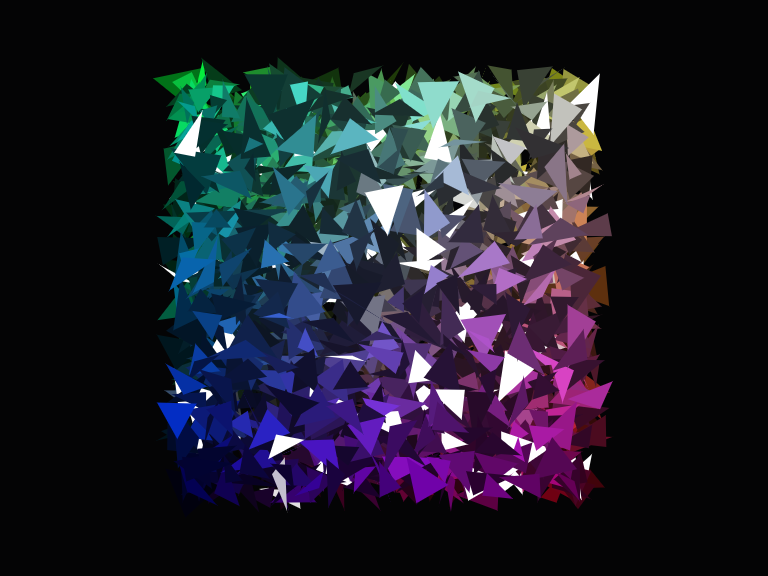
Reproduce this background procedurally as a WebGL 2 fragment shader.

```glsl
#version 300 es
precision highp float;

uniform vec2 u_resolution;
out vec4 fragColor;

#define LAYERS 15
#define HALF_SIDE 0.350
#define CELL 0.062
#define REACH 0.061
#define BACKDROP vec3(0.016, 0.017, 0.018)
#define FRONT_BLUE 0.90
#define BACK_BLUE 0.15
#define DIM_LIGHT 0.20
#define FULL_LIGHT 0.95
#define GLINT_SHARE 0.065

const float TAU = 6.2831853;

// Three independent random values per seed
vec3 hash3(vec3 seed) {
    seed = fract(seed * vec3(0.1031, 0.1030, 0.0973));
    seed += dot(seed, seed.yxz + 33.33);
    return fract((seed.xxy + seed.yxx) * seed.zyx);
}

vec2 polar(float angle, float radius) {
    return radius * vec2(cos(angle), sin(angle));
}

float cross2(vec2 a, vec2 b) {
    return a.x * b.y - a.y * b.x;
}

// Signed distance to the line a-b, positive on its right
float edgeDistance(vec2 p, vec2 a, vec2 b) {
    vec2 along = normalize(b - a);
    return cross2(p - a, along);
}

float triangleDistance(vec2 p, vec2 a, vec2 b, vec2 c) {
    float winding = sign(cross2(b - a, c - a));
    vec3 d = winding * vec3(edgeDistance(p, a, b), edgeDistance(p, b, c), edgeDistance(p, c, a));
    return max(d.x, max(d.y, d.z));
}

// Irregular shard around the origin, from sharp slivers to broad faces
float shardDistance(vec2 p, vec3 seed) {
    vec3 turn = hash3(seed + 17.0);
    vec3 radius = REACH * mix(vec3(0.22), vec3(1.0), hash3(seed + 41.0));
    float start = turn.x * TAU;
    vec2 a = polar(start, radius.x);
    vec2 b = polar(start + mix(0.9, 2.9, turn.y), radius.y);
    vec2 c = polar(start - mix(0.9, 2.9, turn.z), radius.z);
    return triangleDistance(p, a, b, c);
}

// Red follows x, green follows y, blue follows depth; each face has its own light
vec3 shardColor(vec2 center, float depth, vec3 seed) {
    vec3 pick = hash3(seed + 73.0);
    vec2 place = clamp(center / HALF_SIDE * 0.5 + 0.5, 0.0, 1.0);
    float blue = mix(FRONT_BLUE, BACK_BLUE, depth);
    float light = mix(DIM_LIGHT, FULL_LIGHT, pick.x * pick.x);
    float glint = smoothstep(1.0 - GLINT_SHARE, 1.015 - GLINT_SHARE, pick.y);
    return mix(vec3(place, blue) * light, vec3(1.0), glint);
}

void main() {
    vec2 p = (gl_FragCoord.xy - 0.5 * u_resolution) / u_resolution.y;
    vec3 color = vec3(0.0);
    float unseen = 1.0;

    // Jittered grids of shards, composited from front to back
    if (max(abs(p.x), abs(p.y)) < HALF_SIDE + REACH) {
        for (int layer = 0; layer < LAYERS; layer++) {
            float depth = float(layer) / float(LAYERS - 1);
            vec2 shift = hash3(vec3(float(layer) + 5.0, 11.0, 29.0)).xy;
            vec2 home = floor(p / CELL + shift);
            for (int n = 0; n < 9; n++) {
                vec2 cell = home + vec2(n % 3 - 1, n / 3 - 1);
                vec3 seed = vec3(cell + 50.0, float(layer) * 7.0 + 3.0);
                vec2 center = (cell + hash3(seed).xy - shift) * CELL;
                if (max(abs(center.x), abs(center.y)) > HALF_SIDE) continue;
                float d = shardDistance(p - center, seed);
                float cover = clamp(0.5 - d * u_resolution.y, 0.0, 1.0);
                if (cover > 0.0) {
                    color += unseen * cover * shardColor(center, depth, seed);
                    unseen *= 1.0 - cover;
                }
            }
            if (unseen < 0.01) break;
        }
    }

    fragColor = vec4(color + unseen * BACKDROP, 1.0);
}
```
